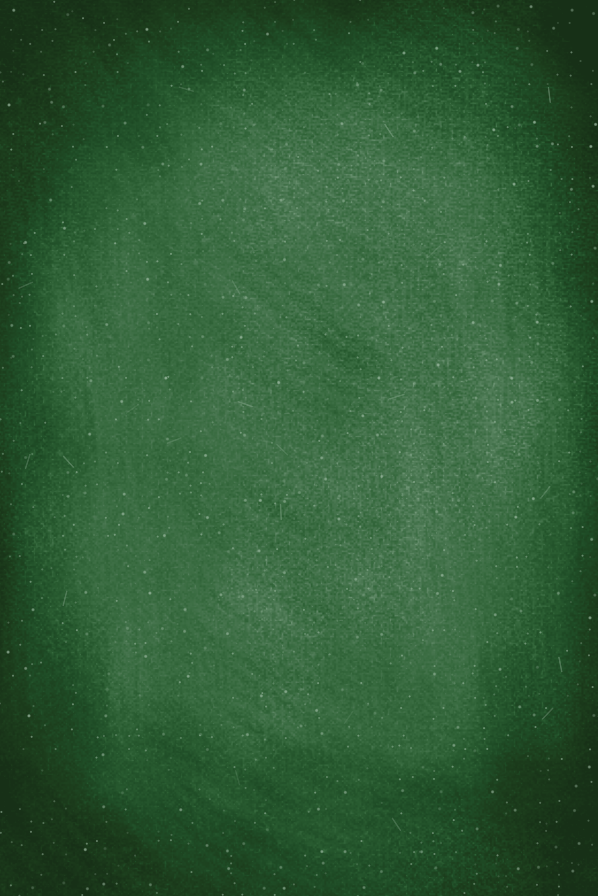
A Shadertoy shader for this texture:

```glsl
// Dusty green chalkboard with wiped streaks, fine chalk grain and dark edges.

const vec3 CHALK = vec3(0.64, 0.75, 0.66);
const vec3 BOARD[6] = vec3[6](
    vec3(0.09, 0.19, 0.09), vec3(0.11, 0.24, 0.11), vec3(0.12, 0.30, 0.15),
    vec3(0.16, 0.36, 0.19), vec3(0.22, 0.42, 0.25), vec3(0.28, 0.46, 0.31));

float hash(vec2 p) {
    return fract(sin(dot(p, vec2(127.1, 311.7))) * 43758.545);
}

float valueNoise(vec2 p) {
    vec2 cell = floor(p), f = fract(p);
    f = f * f * (3.0 - 2.0 * f);
    float low = mix(hash(cell), hash(cell + vec2(1, 0)), f.x);
    float high = mix(hash(cell + vec2(0, 1)), hash(cell + vec2(1, 1)), f.x);
    return mix(low, high, f.y);
}

float fbm(vec2 p) {
    float sum = 0.0, weight = 0.533;
    for (int i = 0; i < 4; i++) {
        sum += weight * valueNoise(p);
        p = mat2(1.6, 1.2, -1.2, 1.6) * p + 7.3;
        weight *= 0.5;
    }
    return sum;
}

// Coordinates along and across a direction
vec2 alongAcross(vec2 p, float angle) {
    vec2 dir = vec2(cos(angle), sin(angle));
    return vec2(dot(p, dir), dot(p, vec2(-dir.y, dir.x)));
}

// Wiped strokes, centred on zero: broad bands with finer hairlines
float streaks(vec2 p, float angle, float seed) {
    vec2 q = alongAcross(p, angle) + seed;
    q.y += 0.02 * valueNoise(q * 5.0);
    float broad = fbm(q * vec2(6.0, 27.0)) - 0.5;
    float fine = valueNoise(q * vec2(11.0, 130.0)) - 0.5;
    return 1.7 * broad + 0.75 * fine * smoothstep(0.35, 0.7, fbm(q * 8.0));
}

// Scattered chalk marks: dots when markLength is zero, otherwise scratches
float marks(vec2 p, float scale, float markLength, float radius, float density) {
    vec2 cell = floor(p * scale);
    vec2 offset = vec2(hash(cell + 3.1), hash(cell + 8.7)) * 0.5 + 0.25;
    vec2 q = p - (cell + offset) / scale;
    q = alongAcross(q, 6.283 * hash(cell + 5.9));
    q.x -= clamp(q.x, -markLength, markLength);
    float coverage = 1.0 - smoothstep(radius * 0.3, radius * 1.5, length(q));
    float present = step(1.0 - density, hash(cell + 1.7));
    return coverage * present * mix(0.3, 1.0, hash(cell + 9.2));
}

float edgeShade(vec2 p, vec2 centered) {
    vec2 a = abs(centered);
    float r = pow(dot(a * a, a), 1.0 / 3.0);
    r += 0.22 * (fbm(p * 5.0 + 20.0) - 0.5);
    return smoothstep(0.6, 1.2, r);
}

// Walks through the board colours, then on to bare chalk
vec3 boardColour(float tone) {
    vec3 colour = BOARD[0];
    for (int i = 1; i < 6; i++)
        colour = mix(colour, BOARD[i], clamp(tone - float(i - 1), 0.0, 1.0));
    return mix(colour, CHALK, clamp((tone - 5.0) / 6.0, 0.0, 1.0));
}

void mainImage(out vec4 fragColor, in vec2 fragCoord) {
    vec2 p = fragCoord / iResolution.y;
    vec2 centered = 2.0 * fragCoord / iResolution.xy - 1.0;

    // Edge falloff and cloudy dust
    float shade = edgeShade(p, centered);
    float dust = fbm(p * 6.0 + 3.0);
    float tone = 4.4 - 4.3 * shade + 2.0 * (dust - 0.5);

    // Diagonal wipes in the middle and at the ends, upright ones at the sides
    float upright = smoothstep(0.2, 0.5, abs(centered.x) + 0.5 * (fbm(p * 4.0) - 0.5));
    upright *= 1.0 - smoothstep(0.5, 0.8, abs(centered.y));
    float diagonal = streaks(p, -0.6 + 0.25 * centered.x, 4.0);
    float vertical = streaks(p, 1.65, 11.0);
    tone += mix(diagonal, vertical, upright) * mix(1.0, 0.65, shade);

    // Grain: soft mottling and sparse bright crumbs
    float mottle = valueNoise(p * 460.0) - 0.5;
    float crumbs = pow(valueNoise(p * 390.0 + 50.0), 6.0);
    float grip = mix(0.65, 1.25, smoothstep(0.3, 0.7, dust)) * mix(1.0, 0.5, shade);
    tone += grip * (1.6 * mottle + 2.2 * crumbs - 0.12);

    // Loose chalk dots and short scratches
    float loose = marks(p, 46.0, 0.0, 0.0017, 0.2);
    loose = max(loose, 0.8 * marks(p + 0.37, 85.0, 0.0, 0.0012, 0.2));
    loose = max(loose, 0.5 * marks(p + 0.71, 17.0, 0.008, 0.0009, 0.12));

    vec3 colour = mix(boardColour(tone), CHALK, 0.75 * loose);
    fragColor = vec4(colour, 1.0);
}
```
